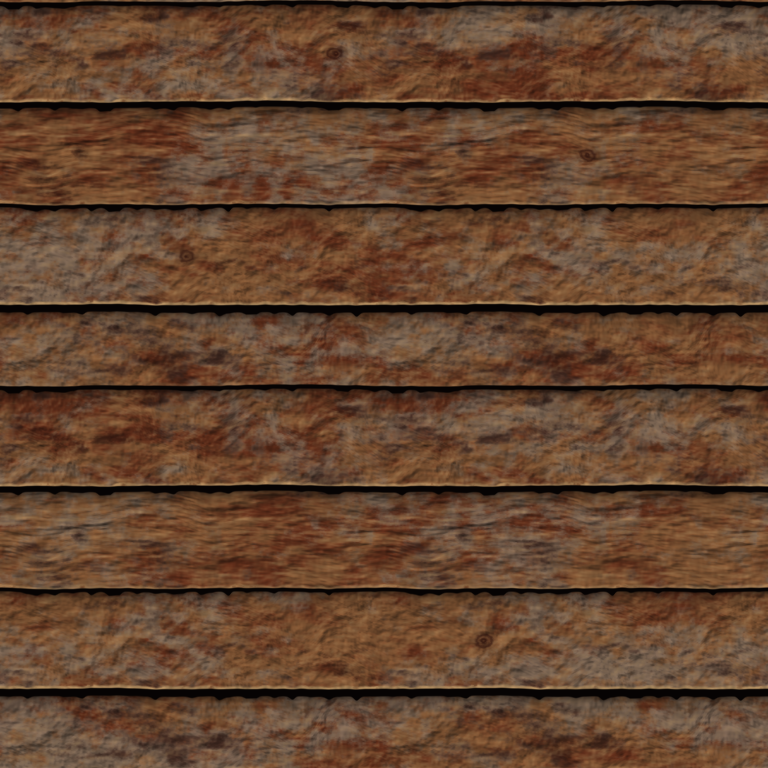
This texture is drawn by a Shadertoy shader. Its source:

```glsl
// Weathered horizontal planks: a tile of four boards, laid two by two.
// Wrapped value and cellular noise give the embossed flakes and grain, while
// stains, faded paint and knots vary freely over the whole canvas.
#define TILES 2.0
#define RELIEF 0.95
#define GRAIN 0.34
#define LIP_HEIGHT 0.013
#define RUST vec3(0.37, 0.175, 0.10)
#define BROWN vec3(0.48, 0.315, 0.19)
#define FADED vec3(0.47, 0.40, 0.34)
#define TAN vec3(0.66, 0.53, 0.36)
#define STAIN vec3(0.17, 0.07, 0.05)
#define GAP_COLOR vec3(0.025, 0.012, 0.01)

// Seams in one tile, measured downward; the last one closes the tile.
const float SEAM[5] = float[5](0.008, 0.271, 0.536, 0.801, 1.008);
const float HALF_GAP[4] = float[4](0.0055, 0.008, 0.005, 0.010);
const float LIP[4] = float[4](0.2, 0.8, 0.55, 1.0);

float hash(vec2 p) {
    vec3 q = fract(p.xyx * 0.1031);
    q += dot(q, q.yzx + 33.33);
    return fract((q.x + q.y) * q.z);
}

// Value noise that wraps after the given number of cells.
float noise(vec2 p, vec2 cells, float seed) {
    p *= cells;
    vec2 i = floor(p), f = fract(p);
    f = f * f * (3.0 - 2.0 * f);
    vec2 a = mod(i, cells) + seed, b = mod(i + 1.0, cells) + seed;
    return mix(mix(hash(a), hash(vec2(b.x, a.y)), f.x),
               mix(hash(vec2(a.x, b.y)), hash(b), f.x), f.y);
}

float fbm(vec2 p, vec2 cells, float seed) {
    float sum = 0.0, amp = 0.46;
    for (int i = 0; i < 4; i++) {
        sum += amp * noise(p, cells, seed);
        cells *= 2.0;
        seed += 17.0;
        amp *= 0.6;
    }
    return sum;
}

// Distance to the nearest scattered point, wrapped like the noise.
float cellular(vec2 p, vec2 cells, float seed) {
    p *= cells;
    vec2 i = floor(p);
    float nearest = 2.0;
    for (int y = -1; y <= 1; y++)
    for (int x = -1; x <= 1; x++) {
        vec2 c = i + vec2(x, y), w = mod(c, cells) + seed;
        nearest = min(nearest, length(c + vec2(hash(w), hash(w + 57.0)) - p));
    }
    return nearest;
}

// Flaked surface; streaky boards get long, flat flakes.
float height(vec2 p, float streaky) {
    vec2 warp = 0.05 * vec2(noise(p, vec2(9.0), 3.0), noise(p, vec2(9.0), 8.0));
    float flakes = cellular(p + warp, vec2(18.0, 24.0), 5.0);
    float chips = fbm(p + warp, vec2(19.0, 25.0), 11.0);
    float streaks = fbm(p + warp * 0.5, vec2(7.0, 32.0), 29.0);
    return mix(0.75 * chips + 0.2 * flakes, streaks + 0.1 * flakes, streaky);
}

void mainImage(out vec4 fragColor, in vec2 fragCoord) {
    vec2 uv = fragCoord / iResolution.xy;
    uv.y = 1.0 - uv.y;
    vec2 tile = uv * TILES, p = fract(tile);
    float aa = TILES / iResolution.y;

    // Nearest seam, board number and middle of the board
    float d = 9.0, middle = -9.0, board = 4.0 * floor(tile.y);
    int seam = 0;
    for (int i = 0; i < 5; i++) {
        float di = p.y - SEAM[i];
        if (abs(di) < abs(d)) { d = di; seam = i % 4; }
        if (i < 4 && di > 0.0) {
            middle = 0.5 * (SEAM[i] + SEAM[i + 1]);
            board += 1.0;
        }
    }
    float kind = mod(board, 4.0);
    float streaky = kind == 2.0 ? 0.75 : 0.15;

    // Embossing lit from the upper left
    float light = height(p + vec2(0.005, 0.006), streaky) - height(p, streaky);

    // Colour: rust to brown, faded paint, dark stains
    vec2 shifted = uv + vec2(hash(vec2(board, 4.0)), 0.0);
    float broad = fbm(shifted, vec2(5.0, 12.0), 41.0);
    float mottle = fbm(p, vec2(13.0, 30.0), 53.0);
    float fade = fbm(shifted, vec2(4.0, 9.0), 71.0);
    float fleck = fbm(p, vec2(28.0, 36.0), 83.0);
    vec3 col = mix(RUST, BROWN, smoothstep(0.34, 0.60, 0.45 * broad + 0.55 * mottle));
    col = mix(col, FADED, 0.85 * smoothstep(0.42, 0.64, 0.6 * fade + 0.4 * fleck));
    float stain = fbm(p, vec2(5.0, 14.0), 97.0);
    col = mix(col, STAIN, 0.7 * smoothstep(0.57, 0.76, 0.7 * stain + 0.3 * fleck));

    // Relief and fine fibres
    col = mix(col, TAN, clamp(light * 2.6 * RELIEF, 0.0, 0.8));
    col *= 1.0 + min(light, 0.0) * 2.6 * RELIEF;
    float fibre = 0.6 * noise(p, vec2(36.0, 120.0), 7.0) + 0.4 * noise(p, vec2(110.0, 60.0), 9.0);
    col *= 1.0 + GRAIN * (fibre - 0.5);

    // Occasional knots with rings
    vec2 q = tile - vec2(TILES * hash(vec2(board, 21.0)), floor(tile.y) + middle);
    float r = length(q * vec2(1.0, 1.3)) + 0.02 * (fleck - 0.5);
    float knot = smoothstep(0.04, 0.01, r) * step(0.45, hash(vec2(board, 33.0)));
    col = mix(col, STAIN, knot * (0.6 + 0.2 * sin(r * 420.0)));

    // Ragged gap, worn pale lip above it and shadow below it
    float k = float(seam) * 13.0;
    float ragged = noise(vec2(p.x, 0.0), vec2(42.0, 1.0), 15.0 + k);
    d += 0.006 * (noise(vec2(p.x, 0.0), vec2(7.0, 1.0), 25.0 + k) - 0.5);
    float above = -d - HALF_GAP[seam] + 0.002 * ragged;
    float below = d - HALF_GAP[seam] - 0.012 * pow(ragged, 4.0);
    float lip = smoothstep(LIP_HEIGHT, 0.4 * LIP_HEIGHT, above + 0.008 * (fleck - 0.5) + 0.005 * ragged);
    lip *= step(d, 0.0) * LIP[seam] * smoothstep(0.2, 0.5, fleck + 0.2 * ragged);
    col = mix(col, TAN * (0.8 + 0.5 * fibre), 0.9 * lip);
    col *= 1.0 - 0.5 * step(0.0, d) * exp(-max(below, 0.0) / 0.016);
    col = mix(col, GAP_COLOR, smoothstep(aa, -aa, max(above, below)));

    fragColor = vec4(clamp(col, 0.0, 1.0), 1.0);
}
```
